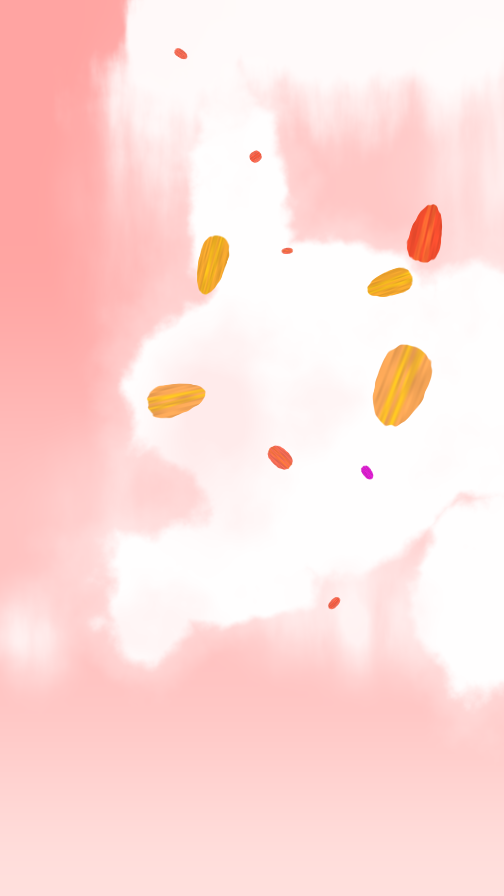
This background is drawn by a WebGL 1 fragment shader. Its source:

```glsl
precision highp float;
// A pink sky with a tall white cumulus cloud and drifting flower petals.
// Clouds are unions of ellipses roughened by fractal noise; each petal is
// a tapered superellipse with painted streaks along its axis.

uniform vec2 u_resolution;

const float ASPECT = 1.7778;           // canvas height in units of its width
const vec3 SKY_DEEP  = vec3(1.0, 0.645, 0.635);
const vec3 SKY_MID   = vec3(1.0, 0.765, 0.758);
const vec3 SKY_LOW   = vec3(1.0, 0.875, 0.865);
const vec3 CLOUD     = vec3(1.0, 0.995, 0.995);
const vec3 BLUSH     = vec3(1.0, 0.89, 0.89);
const vec3 YELLOW    = vec3(0.97, 0.77, 0.08);
const vec3 GOLD      = vec3(0.95, 0.65, 0.18);
const vec3 APRICOT   = vec3(0.97, 0.65, 0.34);
const vec3 CORAL     = vec3(0.95, 0.42, 0.33);
const vec3 SCARLET   = vec3(0.95, 0.30, 0.18);
const vec3 ORANGE    = vec3(0.98, 0.47, 0.20);
const vec3 MAGENTA   = vec3(0.85, 0.12, 0.80);
const float WARP = 0.07;               // large billows on the cloud outline
const float FRAY = 0.055;              // small ragged detail

float hash(vec2 p) {
  p = fract(p * vec2(0.1031, 0.1130));
  p += dot(p, p.yx + 33.33);
  return fract((p.x + p.y) * p.x * 7.31);
}

float noise(vec2 p) {
  vec2 i = floor(p), f = fract(p);
  f = f * f * (3.0 - 2.0 * f);
  return mix(mix(hash(i), hash(i + vec2(1, 0)), f.x),
             mix(hash(i + vec2(0, 1)), hash(i + vec2(1, 1)), f.x), f.y);
}

float fbm(vec2 p) {
  float sum = 0.0, amp = 0.52;
  for (int i = 0; i < 5; i++) {
    sum += amp * noise(p);
    p = mat2(1.6, 1.2, -1.2, 1.6) * p + 17.3;
    amp *= 0.5;
  }
  return sum;
}

// Approximate distance inside an ellipse, positive within
float puff(vec2 p, vec2 center, vec2 radius) {
  return (1.0 - length((p - center) / radius)) * min(radius.x, radius.y);
}

// Soft patch of light, 1 at its center
float glow(vec2 p, vec2 center, vec2 radius) {
  return smoothstep(1.0, 0.0, length((p - center) / radius));
}

vec3 sky(vec2 p) {
  float high = smoothstep(0.72, 1.3, p.y);
  vec3 c = mix(SKY_MID, SKY_DEEP, high);
  c = mix(c, SKY_LOW, smoothstep(0.48, 0.0, p.y));
  return mix(c, vec3(1.0), 0.38 * high * smoothstep(0.16, 0.7, p.x));
}

// Main cloud: spire, body, side billows and ragged base
float cumulus(vec2 p) {
  float d = puff(p, vec2(0.475, 1.338), vec2(0.105, 0.26));
  d = max(d, puff(p, vec2(0.625, 0.968), vec2(0.36, 0.343)));
  d = max(d, puff(p, vec2(0.329, 1.014), vec2(0.095, 0.16)));
  d = max(d, puff(p, vec2(0.95, 1.014), vec2(0.175, 0.25)));
  d = max(d, puff(p, vec2(0.417, 0.644), vec2(0.24, 0.115)));
  d = max(d, puff(p, vec2(0.29, 0.563), vec2(0.10, 0.11)));
  d = max(d, puff(p, vec2(0.51, 0.61), vec2(0.07, 0.075)));
  d = max(d, puff(p, vec2(0.95, 0.597), vec2(0.135, 0.21)));
  return min(d, -puff(p, vec2(0.28, 0.783), vec2(0.12, 0.08)));
}

vec3 clouds(vec3 c, vec2 p) {
  vec2 bend = vec2(fbm(p * 7.0), fbm(p * 7.0 + 41.0)) - 0.5;
  vec2 q = p + WARP * bend;
  float fine = fbm(p * 17.0 + 9.0) - 0.5;
  float streak = fbm(p * vec2(17.0, 4.0) + 5.0) - 0.5;

  // Thin veils around the main mass
  float veil = 0.55 * glow(q, vec2(0.98, 1.43), vec2(0.24, 0.36));
  veil += 0.75 * glow(q, vec2(0.70, 0.56), vec2(0.34, 0.20));
  veil += 0.70 * glow(q, vec2(0.07, 0.52), vec2(0.12, 0.16));
  veil += 0.40 * glow(q, vec2(0.28, 1.36), vec2(0.20, 0.46));
  veil += 0.35 * glow(q, vec2(0.25, 0.76), vec2(0.24, 0.26));
  c = mix(c, CLOUD, clamp(veil * (1.0 + 1.2 * streak), 0.0, 0.8));

  // Upper bank, fading downward in vertical streaks
  float bank = max(puff(q, vec2(0.36, 1.674), vec2(0.16, 0.21)),
                   puff(q, vec2(0.764, 1.766), vec2(0.5, 0.21)));
  bank += 0.16 * streak + FRAY * fine;
  float soft = mix(0.09, 0.02, smoothstep(1.55, 1.72, p.y));
  c = mix(c, CLOUD, 0.94 * smoothstep(-soft, soft + 0.02, bank));

  float d = cumulus(q) + FRAY * fine;
  c = mix(c, CLOUD, 0.30 * smoothstep(-0.07, 0.01, d));
  float shade = glow(q, vec2(0.40, 0.92), vec2(0.16, 0.30));
  shade += 0.5 * smoothstep(0.5, 0.75, fbm(p * 4.0 + 3.0));
  vec3 body = mix(CLOUD, BLUSH, 0.7 * clamp(shade, 0.0, 1.0));
  return mix(c, body, smoothstep(-0.006, 0.024, d));
}

// Size holds half length and half width; positive taper narrows the tip
vec3 petal(vec3 c, vec2 p, vec2 center, vec2 size, float angle,
           float taper, vec3 tint, vec3 vein) {
  float s = sin(angle), k = cos(angle);
  vec2 q = mat2(k, -s, s, k) * (p - center) / size;
  float across = q.y / (1.0 - taper * q.x);
  float rim = pow(abs(q.x), 2.6) + pow(abs(across), 2.2);
  rim += 0.16 * (noise(q * 5.0 + center * 90.0) - 0.5);
  float d = (1.0 - rim) * 0.42 * size.y;
  float brush = noise(q * vec2(1.8, 9.0) + center * 70.0);
  float lines = smoothstep(0.24, 0.05, abs(abs(across) - 0.22));
  vec3 paint = mix(tint, vein, lines * (0.35 + 0.5 * brush));
  paint *= 0.91 + 0.16 * brush;
  float pixel = 1.0 / u_resolution.x;
  return mix(c, paint, smoothstep(-0.6 * pixel, 0.6 * pixel, d));
}

void main() {
  vec2 p = gl_FragCoord.xy / u_resolution * vec2(1.0, ASPECT);
  vec3 c = clouds(sky(p), p);
  // Large petals
  c = petal(c, p, vec2(0.420, 1.252), vec2(0.059, 0.027), 1.31, -0.20, GOLD, YELLOW);
  c = petal(c, p, vec2(0.846, 1.315), vec2(0.058, 0.031), 1.35, 0.28, SCARLET, ORANGE);
  c = petal(c, p, vec2(0.773, 1.215), vec2(0.046, 0.024), 0.33, -0.25, GOLD, YELLOW);
  c = petal(c, p, vec2(0.795, 1.012), vec2(0.083, 0.050), 1.20, -0.14, APRICOT, YELLOW);
  c = petal(c, p, vec2(0.350, 0.986), vec2(0.058, 0.031), 0.23, 0.28, APRICOT, YELLOW);
  // Small petals
  c = petal(c, p, vec2(0.556, 0.870), vec2(0.027, 0.018), -0.75, 0.0, CORAL, ORANGE);
  c = petal(c, p, vec2(0.359, 1.671), vec2(0.014, 0.008), -0.60, 0.1, CORAL, CORAL);
  c = petal(c, p, vec2(0.507, 1.467), vec2(0.012, 0.011), 0.60, 0.0, CORAL, SCARLET);
  c = petal(c, p, vec2(0.570, 1.280), vec2(0.011, 0.006), 0.10, 0.0, CORAL, ORANGE);
  c = petal(c, p, vec2(0.729, 0.840), vec2(0.015, 0.009), -0.95, 0.1, MAGENTA, MAGENTA);
  c = petal(c, p, vec2(0.663, 0.581), vec2(0.014, 0.008), 0.80, 0.0, CORAL, SCARLET);
  gl_FragColor = vec4(c, 1.0);
}
```
